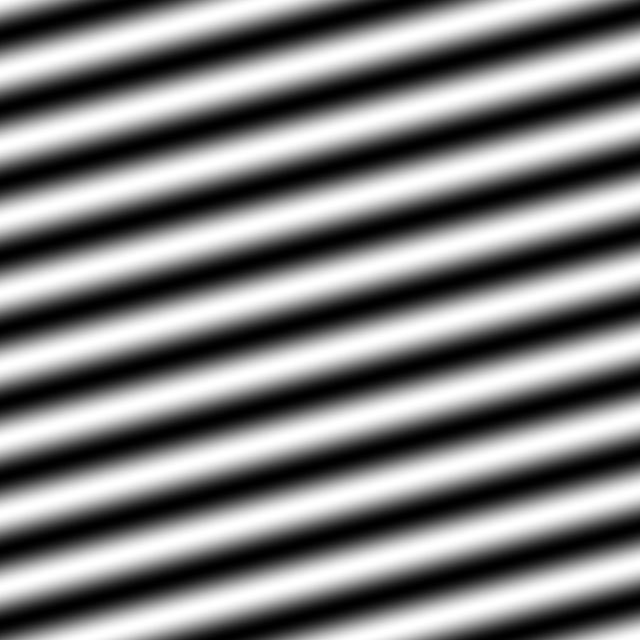
Give the GLSL for this pattern, as a Shadertoy shader.

```glsl
const float TAU = 6.2831853;
const float CYCLES = 9.0;           // wave periods per canvas height, across the bands
const float TILT = radians(15.0);   // rise of the bands towards the right
const float PHASE = 0.015;          // shift of the crests, in periods
const vec3 TROUGH_COLOR = vec3(0.0);
const vec3 CREST_COLOR = vec3(1.0);

// Sinusoidal grating: 0 in the trough, 1 on the crest
float grating(vec2 p) {
    vec2 acrossBands = vec2(sin(TILT), cos(TILT));
    return 0.5 + 0.5 * cos(TAU * (CYCLES * dot(p, acrossBands) + PHASE));
}

void mainImage(out vec4 fragColor, in vec2 fragCoord) {
    // Canvas units, measured from the upper left corner
    vec2 p = vec2(fragCoord.x, iResolution.y - fragCoord.y) / iResolution.y;

    fragColor = vec4(mix(TROUGH_COLOR, CREST_COLOR, grating(p)), 1.0);
}
```
